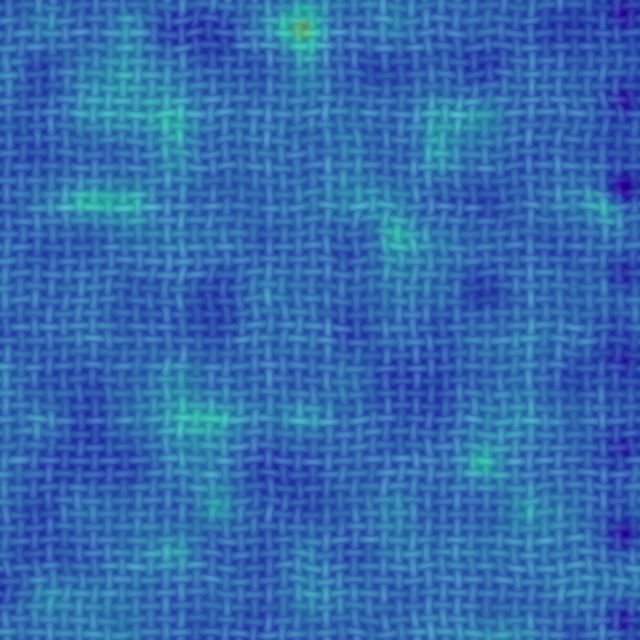
This texture is drawn by a WebGL 2 fragment shader. Its source:

```glsl
#version 300 es
precision highp float;
// Plain-weave cloth in blue: thin warp and weft threads pass over and under
// each other, while soft noise shifts the dye from indigo through teal to green.
// A column of dark indigo stains repeats along the right edge.

#define THREADS vec2(44.0, 48.0)   // repeats across and down
#define THREAD_CORE 0.02           // half width of the lit thread centre
#define THREAD_EDGE 0.48           // half width where the thread fades out
#define UNDERPASS 0.52             // brightness of a thread where it dips
#define WOBBLE 0.22                // thread drift, in threads
#define WEAVE_RELIEF 0.90          // contrast of the weave
#define DYE_CELLS 14.6             // fine dye patches across
#define DYE_MEAN 0.515
#define DYE_SPREAD 0.62
#define STAIN_PERIOD 0.1355        // vertical distance of edge stains

uniform vec2 u_resolution;
out vec4 fragColor;

float hash(vec2 p) {
    vec3 q = fract(vec3(p.xyx) * 0.1031);
    q += dot(q, q.yzx + 33.33);
    return fract((q.x + q.y) * q.z);
}

float noise(vec2 p) {
    vec2 cell = floor(p);
    vec2 f = fract(p);
    f = f * f * (3.0 - 2.0 * f);
    float low = mix(hash(cell), hash(cell + vec2(1, 0)), f.x);
    float high = mix(hash(cell + vec2(0, 1)), hash(cell + vec2(1, 1)), f.x);
    return mix(low, high, f.y);
}

// Dye ramp: indigo, blue, azure, teal, green, olive
vec3 dyeColor(float t) {
    vec3 c = mix(vec3(0.18, 0.05, 0.61), vec3(0.17, 0.29, 0.67), smoothstep(0.0, 0.32, t));
    c = mix(c, vec3(0.20, 0.41, 0.69), smoothstep(0.30, 0.52, t));
    c = mix(c, vec3(0.20, 0.54, 0.69), smoothstep(0.50, 0.74, t));
    c = mix(c, vec3(0.20, 0.69, 0.67), smoothstep(0.72, 0.98, t));
    return mix(c, vec3(0.36, 0.68, 0.46), smoothstep(1.03, 1.18, t));
}

// Amount of dye: fine and broad patches, rare bright blobs, stains at the edge
float dyeAmount(vec2 uv) {
    float fine = noise(uv * DYE_CELLS + 7.0);
    float broad = noise(uv * vec2(6.5, 7.5) + 31.0);
    float patches = 0.55 * fine + 0.45 * broad;
    float t = DYE_MEAN + DYE_SPREAD * (patches - 0.5);
    t += 0.40 * smoothstep(0.70, 0.98, patches);
    float row = uv.y / STAIN_PERIOD + 0.28;
    vec2 toStain = vec2(uv.x - 0.975, (fract(row) - 0.5) * STAIN_PERIOD);
    float stain = exp(-dot(toStain, toStain) / 0.0010);
    float darkness = 0.18 * hash(vec2(floor(row), 5.0));
    return mix(t, 0.20 - darkness, stain);
}

float threadProfile(float offset) {
    return 1.0 - smoothstep(THREAD_CORE, THREAD_EDGE, abs(offset));
}

// Height of the upper thread, 0 in the gaps and near 1 on the crests
float weave(vec2 p) {
    vec2 cell = floor(p);
    vec2 f = fract(p) - 0.5;
    float side = 1.0 - 2.0 * mod(cell.x + cell.y, 2.0);
    vec2 crest = 0.5 + 0.5 * side * vec2(1, -1) * cos(3.14159 * f);
    vec2 shade = 0.80 + 0.40 * vec2(hash(vec2(cell.y, 3.0)), hash(vec2(cell.x, 11.0)));
    float weft = threadProfile(f.y) * mix(UNDERPASS, 1.0, crest.x) * shade.x;
    float warp = threadProfile(f.x) * mix(UNDERPASS, 1.0, crest.y) * shade.y;
    return max(weft, warp);
}

void main() {
    vec2 uv = gl_FragCoord.xy / u_resolution;

    // Threads drift slightly from a straight grid
    vec2 drift = vec2(noise(uv * vec2(9, 22) + 3.0), noise(uv * vec2(22, 9) + 17.0)) - 0.5;
    vec2 p = uv * THREADS + 2.0 * WOBBLE * drift;

    // Uneven yarn and faint fibres
    float yarn = 0.72 + 0.56 * noise(p * 0.9 + 50.0);
    float fibre = noise(p * vec2(3.0, 3.5)) - 0.5;
    float relief = weave(p) * yarn - 0.54 + 0.10 * fibre;

    vec3 color = dyeColor(dyeAmount(uv));
    color += WEAVE_RELIEF * relief * vec3(0.15, 0.24, 0.14);
    fragColor = vec4(clamp(color, 0.0, 1.0), 1.0);
}
```
